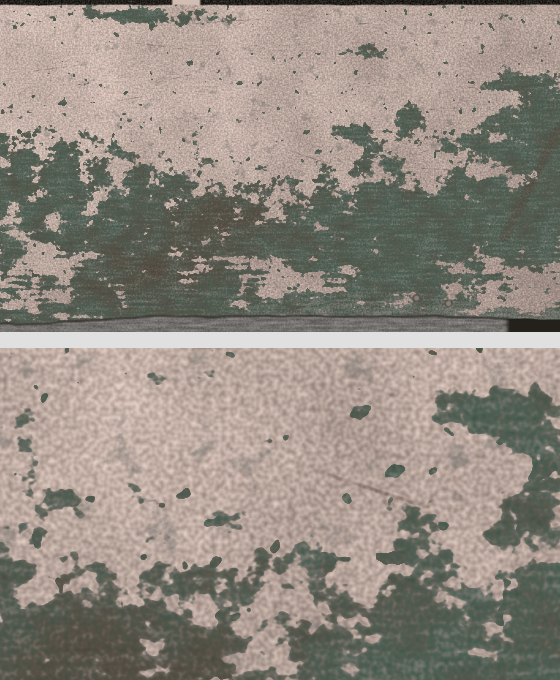
Top, the full canvas; bottom, a detail of the centre.
Write a WebGL 1 fragment shader that draws this texture.

```glsl
precision highp float;
// Weathered board: chipped pale pink paint over worn green, with dark gaps at its edges.
uniform vec2 u_resolution;

const vec3 PINK_LIGHT = vec3(0.82, 0.74, 0.70);
const vec3 PINK_DULL = vec3(0.64, 0.57, 0.54);
const vec3 GREEN = vec3(0.32, 0.39, 0.345);
const vec3 BROWN = vec3(0.335, 0.30, 0.26);
const vec3 WORN_GREY = vec3(0.52, 0.50, 0.48);
const vec3 PLANK = vec3(0.45, 0.44, 0.43);
const vec3 DARK = vec3(0.14, 0.13, 0.11);
const float FLAKE_SCALE = 15.0;
const float FLAKE_AMOUNT = 1.75;
const float CHIP_SCALE = 34.0;
const float GRAIN_SCALE = 210.0;
const float EDGE_SOFTNESS = 0.07;

float hash(vec2 p) {
  vec3 q = fract(vec3(p.xyx) * 0.1031);
  q += dot(q, q.yzx + 33.33);
  return fract((q.x + q.y) * q.z);
}

float corner(vec2 cell, vec2 offset) {
  float angle = 6.2832 * hash(cell);
  return dot(vec2(cos(angle), sin(angle)), offset);
}

// Gradient noise, roughly -0.7 to 0.7
float noise(vec2 p) {
  vec2 i = floor(p), f = p - i;
  vec2 u = f * f * f * (f * (f * 6.0 - 15.0) + 10.0);
  vec2 e = vec2(1.0, 0.0);
  return mix(mix(corner(i, f), corner(i + e, f - e), u.x),
             mix(corner(i + e.yx, f - e.yx), corner(i + 1.0, f - 1.0), u.x), u.y);
}

float fbm(vec2 p) {
  float sum = 0.0, amp = 0.6;
  for (int k = 0; k < 5; k++) {
    sum += amp * noise(p);
    p = mat2(1.6, 1.2, -1.2, 1.6) * p + 17.3;
    amp *= 0.6;
  }
  return sum;
}

float blob(vec2 uv, vec2 center, vec2 radius) {
  vec2 d = (uv - center) / radius;
  return exp(-dot(d, d));
}

float segment(vec2 p, vec2 a, vec2 b) {
  vec2 d = b - a;
  return length(p - a - d * clamp(dot(p - a, d) / dot(d, d), 0.0, 1.0));
}

// Positive where pink paint survives
float paintField(vec2 uv, vec2 p) {
  float border = 0.56 - 0.15 * smoothstep(0.05, 0.5, uv.x)
    + 0.12 * smoothstep(0.59, 0.66, uv.x) + 0.23 * smoothstep(0.76, 1.0, uv.x);
  float field = clamp((uv.y - border) * 5.5, -0.72, 0.80);
  // Surviving patches low on the board
  field += 1.00 * blob(uv, vec2(0.06, 0.20), vec2(0.11, 0.17));
  field += 1.15 * blob(uv, vec2(0.51, 0.15), vec2(0.09, 0.085));
  field += 1.25 * blob(uv, vec2(0.94, 0.14), vec2(0.15, 0.09));
  field += 0.95 * blob(uv, vec2(0.88, 0.47), vec2(0.07, 0.045));
  field += 0.80 * blob(uv, vec2(0.76, 0.48), vec2(0.045, 0.06));
  field += 0.70 * blob(uv, vec2(0.35, 0.24), vec2(0.04, 0.09));
  field += 0.70 * blob(uv, vec2(0.18, 0.42), vec2(0.04, 0.05));
  // Bare patches high on the board
  field -= 1.25 * blob(uv, vec2(0.24, 0.955), vec2(0.15, 0.028));
  field -= 1.20 * blob(uv, vec2(0.62, 0.61), vec2(0.05, 0.03));
  field -= 1.15 * blob(uv, vec2(0.735, 0.65), vec2(0.025, 0.05));
  field -= 1.10 * blob(uv, vec2(0.65, 0.84), vec2(0.035, 0.035));
  field -= 1.05 * blob(uv, vec2(0.92, 0.75), vec2(0.05, 0.025));
  // Ragged flakes, brushed sideways low down, and small chips
  float low = 1.0 - smoothstep(0.2, 0.45, uv.y);
  field += FLAKE_AMOUNT * fbm(p * FLAKE_SCALE * vec2(0.85, 1.1));
  field += 0.75 * low * noise(p * vec2(9.0, 75.0)) + 0.35 * noise(p * 95.0);
  float chips = noise(p * CHIP_SCALE) + 0.4 * noise(p * CHIP_SCALE * 2.3);
  float chipZone = 0.12 * noise(p * 4.0 + 9.0);
  return field - 6.0 * max(chips - 0.39 + chipZone, 0.0);
}

void main() {
  vec2 uv = gl_FragCoord.xy / u_resolution;
  vec2 p = gl_FragCoord.xy / u_resolution.y;
  float grain = noise(p * GRAIN_SCALE + 0.37) + 0.7 * noise(p * GRAIN_SCALE * 0.61 + 5.0);
  float cloud = fbm(p * 5.0 + 40.0);
  float fibre = noise(p * vec2(12.0, 125.0)) + 0.5 * noise(p * vec2(35.0, 80.0));

  // Pink coat: brighter at left, dirty toward the right and bottom
  float light = 0.80 - 0.50 * uv.x - 0.35 * (1.0 - smoothstep(0.1, 0.6, uv.y));
  vec3 pink = mix(PINK_DULL, PINK_LIGHT, clamp(light + 0.6 * cloud + 0.5 * grain, -0.2, 1.15));
  float dirt = smoothstep(0.14, 0.5, fbm(p * 24.0 + 70.0));
  pink = mix(pink, WORN_GREY, dirt * (0.5 + 0.3 * uv.x));
  for (int k = 0; k < 14; k++) {
    float n = float(k);
    vec2 start = vec2(hash(vec2(n, 3.0)) * 1.6, 0.45 + 0.5 * hash(vec2(n, 8.0)));
    vec2 reach = vec2(0.05 + 0.2 * hash(vec2(n, 5.0)), 0.08 * hash(vec2(n, 6.0)) - 0.05);
    float scratch = 1.0 - smoothstep(0.0005, 0.0030, segment(p, start, start + reach));
    pink -= 0.13 * scratch * smoothstep(-0.25, 0.25, noise(p * 45.0));
  }

  // Green coat: brown stains, grey wear and a long diagonal rub
  float stain = blob(uv, vec2(0.40, 0.34), vec2(0.12, 0.11)) + blob(uv, vec2(0.26, 0.17), vec2(0.13, 0.10));
  float mottle = fbm(p * 13.0 + 90.0);
  vec3 base = mix(GREEN, BROWN, clamp(0.25 + 0.5 * stain + 0.7 * mottle + 0.5 * grain, 0.0, 0.9));
  float lowWear = 0.45 * (1.0 - smoothstep(0.04, 0.17, uv.y)) * smoothstep(0.35, 0.6, uv.x);
  base = mix(base, WORN_GREY, clamp(lowWear + 0.4 * fibre + 0.45 * grain - 0.4 * mottle - 0.04, 0.0, 0.8));
  float rub = 1.0 - smoothstep(0.004, 0.014, segment(uv, vec2(0.90, 0.28), vec2(1.0, 0.62)));
  base = mix(base, BROWN, 0.5 * rub) + 0.06 * grain + 0.03 * fibre;

  // Thin worn rim where the coats meet
  float field = paintField(uv, p);
  float paint = smoothstep(-EDGE_SOFTNESS, EDGE_SOFTNESS, field);
  base = mix(base, WORN_GREY, 0.35 * smoothstep(-0.25, 0.0, field));
  vec3 color = mix(base, pink + 0.06 * grain, paint);

  // Two rusty screws
  for (int k = 0; k < 2; k++) {
    float r = length(p - vec2(1.255 + 0.096 * float(k), 0.102 - 0.016 * float(k)));
    color = mix(color, BROWN, 0.7 * (1.0 - smoothstep(0.010, 0.016, r)));
    color = mix(color, WORN_GREY, 1.0 - smoothstep(0.005, 0.010, r));
  }

  // Lower plank, its shadow gap and the dark strip above
  float lower = 0.028 + 0.022 * smoothstep(0.05, 0.3, uv.x) - 0.012 * smoothstep(0.8, 1.0, uv.x) + 0.006 * noise(p * 14.0);
  vec3 plank = mix(PLANK + 0.12 * fibre + 0.08 * grain, DARK, smoothstep(0.90, 0.912, uv.x));
  plank = mix(plank, DARK, 0.6 * smoothstep(lower - 0.010, lower - 0.003, uv.y));
  color = mix(plank, color, smoothstep(lower - 0.002, lower + 0.003, uv.y));
  float upper = 0.985 + 0.003 * noise(p * 12.0 + 3.0);
  float glint = smoothstep(0.305, 0.31, uv.x) * (1.0 - smoothstep(0.355, 0.36, uv.x));
  vec3 gap = mix(DARK + 0.15 * grain, PINK_LIGHT, glint);
  color = mix(color, gap, smoothstep(upper - 0.003, upper + 0.003, uv.y));
  gl_FragColor = vec4(clamp(color, 0.0, 1.0), 1.0);
}
```
